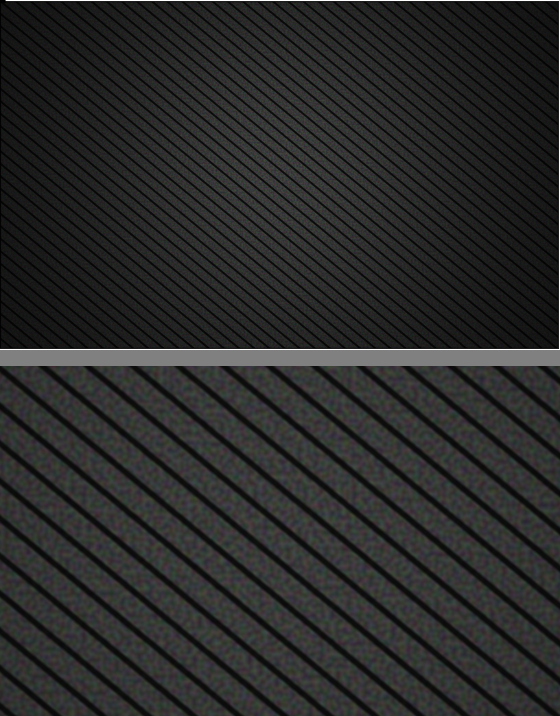
Top: the whole. Bottom: its middle third, enlarged.
Write a Shadertoy shader that draws this pattern.

```glsl
const vec2  REPEATS      = vec2(37.0, 28.0);   // stripes across and down
const float STRIPE_PHASE = 0.93;
const float GROOVE_HALF  = 0.100;              // in stripe periods
const float GROOVE_SOFT  = 0.065;
const float GROOVE_SHADE = 0.22;

const vec2  GLOW_CENTRE  = vec2(0.5, 0.52);
const float GLOW_RADIUS  = 0.60;               // in canvas heights
const vec3  EDGE_COLOUR  = vec3(0.060, 0.061, 0.060);
const vec3  GLOW_COLOUR  = vec3(0.170, 0.172, 0.169);

const float GRAIN_SCALE  = 190.0;              // grain cells per canvas height
const float GRAIN_LIGHT  = 0.34;
const float GRAIN_TINT   = 0.30;

const float WHITE_BORDER = 0.003125;           // border widths in canvas heights
const float BLACK_FRAME  = 0.003125;
const vec2  CORNER_MARK  = vec2(0.016, 0.008);

vec2 hashGradient(vec2 cell) {
    vec3 h = fract(cell.xyx * vec3(0.1031, 0.1030, 0.0973));
    h += dot(h, h.yzx + 33.33);
    float angle = 6.28319 * fract((h.x + h.y) * h.z);
    return vec2(cos(angle), sin(angle));
}

float gradientNoise(vec2 p) {
    vec2 i = floor(p), f = fract(p);
    vec2 w = f * f * f * (f * (f * 6.0 - 15.0) + 10.0);
    vec2 e = vec2(0.0, 1.0);
    float low  = mix(dot(hashGradient(i), f),
                     dot(hashGradient(i + e.yx), f - e.yx), w.x);
    float high = mix(dot(hashGradient(i + e.xy), f - e.xy),
                     dot(hashGradient(i + e.yy), f - e.yy), w.x);
    return mix(low, high, w.y);
}

// Coverage of the diagonal grooves, smoothed over one pixel
float grooveMask(vec2 uv) {
    float phase = dot(uv, REPEATS) - STRIPE_PHASE;
    float d = abs(fract(phase + 0.5) - 0.5);
    float soft = max(GROOVE_SOFT, 0.5 * length(REPEATS / iResolution.xy));
    return 1.0 - smoothstep(GROOVE_HALF - soft, GROOVE_HALF + soft, d);
}

// Coverage of a strip of given width, from the distance to its outer edge
float strip(float distanceIn, float width) {
    return clamp((width - distanceIn) * iResolution.y + 0.5, 0.0, 1.0);
}

void mainImage(out vec4 fragColor, in vec2 fragCoord) {
    vec2 uv = fragCoord / iResolution.xy;
    vec2 p = fragCoord / iResolution.y;
    float aspect = iResolution.x / iResolution.y;

    // Radial glow
    vec2 q = (uv - GLOW_CENTRE) * vec2(aspect, 1.0) / GLOW_RADIUS;
    vec3 colour = EDGE_COLOUR + GLOW_COLOUR * exp(-dot(q, q));

    // Fine grain, with green-magenta and red-blue drift
    vec2 g = p * GRAIN_SCALE;
    float light = gradientNoise(g);
    float green = gradientNoise(g * 0.8 + 71.3);
    float warm  = gradientNoise(g * 0.7 + 143.7);
    vec3 tint = green * vec3(-0.6, 1.0, -0.6) + warm * vec3(0.7, 0.0, -0.7);
    colour *= 1.0 + GRAIN_LIGHT * light + GRAIN_TINT * tint;

    // Grooves
    colour *= mix(1.0, GROOVE_SHADE, grooveMask(uv));

    // Thin black frame inside a white border that leaves the left side open
    float right = aspect - p.x, top = 1.0 - p.y;
    float whiteEdge = min(right, min(top, p.y));
    float black = max(strip(p.x, BLACK_FRAME),
                      strip(whiteEdge, WHITE_BORDER + BLACK_FRAME));
    float mark = strip(p.x, CORNER_MARK.x) * strip(top, CORNER_MARK.y);
    colour = mix(colour, vec3(0.0), 0.85 * black);
    colour = mix(colour, vec3(1.0), strip(whiteEdge, WHITE_BORDER));
    colour = mix(colour, vec3(0.0), mark);

    fragColor = vec4(colour, 1.0);
}
```
